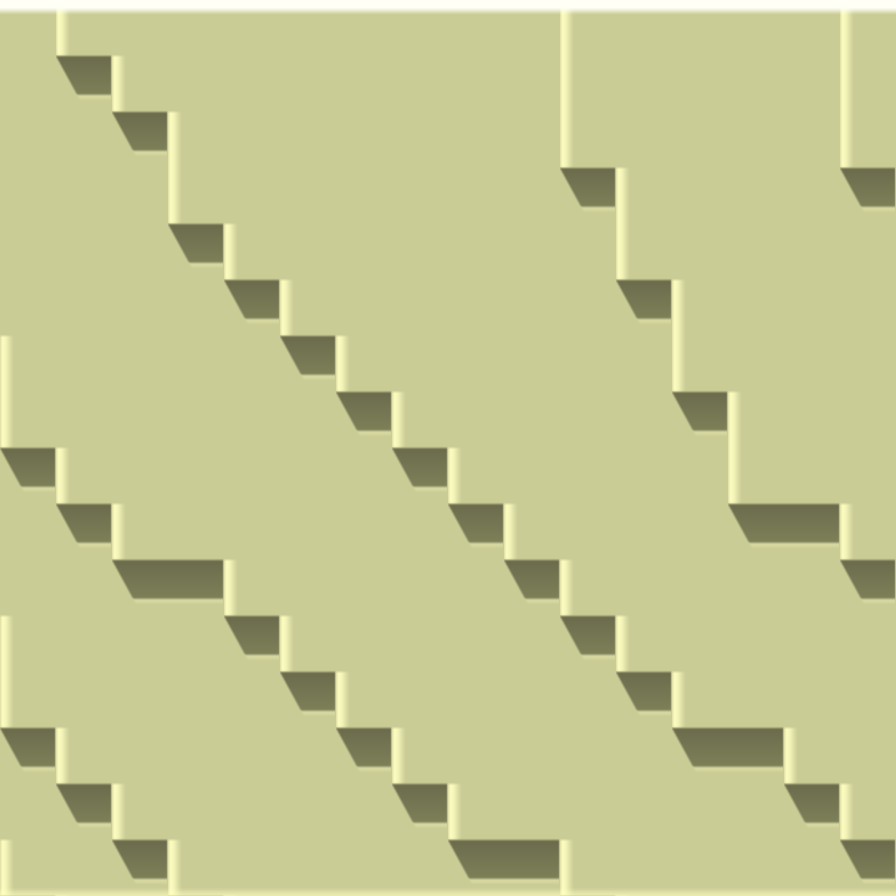
Reproduce this pattern procedurally as a three.js fragment shader.

```glsl
// Stepped terraces on a 16 by 16 grid: pale risers and dark slanted shadows
// descend to the right. Each flight is a formula giving a tread row per column,
// so a pixel only has to look at its own column and the two neighbours.
#define CELLS 16.0
#define SOFT 0.035
#define SHADOW_DEPTH 0.69
#define SHADOW_SLANT 0.545
#define GLOW_WIDTH 0.27
#define RIM_WIDTH 0.28
#define BASE vec3(0.79, 0.80, 0.585)
#define LIGHT vec3(1.0, 1.0, 0.76)
#define RIM vec3(1.0, 1.0, 0.96)
#define SHADE_TOP vec3(0.42, 0.42, 0.30)
#define SHADE_LOW vec3(0.49, 0.50, 0.345)

varying vec2 vUv;

// Soft threshold centred on zero.
float edge(float d) {
  return smoothstep(-SOFT, SOFT, d);
}

float band(float x, float lo, float hi) {
  return edge(x - lo) * edge(hi - x);
}

// Tread row after n columns. bends: columns before the steep run,
// length of the steep run, then two columns where the tread stays level.
float treadRow(float n, float firstRow, vec4 bends) {
  float steep = clamp(n - bends.x, 0.0, bends.y);
  return firstRow + n + steep - step(bends.z, n) - step(bends.w, n);
}

// Paints one flight. start: first column, top of first riser, first tread row.
void paintFlight(inout vec3 color, vec2 p, vec3 start, vec4 bends) {
  float column = floor(p.x);
  float n = column - start.x;
  if (n < -0.5) return;
  float x = p.x - column;
  float row = treadRow(n, start.z, bends);
  float above = n < 0.5 ? start.y : treadRow(n - 1.0, start.z, bends);
  float next = treadRow(n + 1.0, start.z, bends);
  float hasRiser = step(0.5, row - above);
  float endsHere = step(0.5, next - row);

  // Lit riser on the left side of the column.
  float glow = 1.0 - smoothstep(0.05, GLOW_WIDTH, x);
  glow *= smoothstep(-0.03, 0.05, x) * band(p.y, above, row);
  color = mix(color, LIGHT, 0.92 * glow * hasRiser);

  // Shadow under the tread, cut at a slant where a riser meets it.
  float drop = p.y - row;
  float left = mix(1.0, edge(x - SHADOW_SLANT * drop), hasRiser);
  float right = mix(1.0, smoothstep(0.0, SOFT, 1.0 - x), endsHere);
  float sides = left * right;
  float lip = band(drop, SHADOW_DEPTH, SHADOW_DEPTH + 0.08);
  color = mix(color, LIGHT, 0.22 * lip * sides);
  vec3 shade = mix(SHADE_TOP, SHADE_LOW, clamp(drop / SHADOW_DEPTH, 0.0, 1.0));
  color = mix(color, shade, band(drop, 0.0, SHADOW_DEPTH) * sides);
}

void main() {
  // Grid space with rows counted downwards.
  vec2 p = vec2(vUv.x, 1.0 - vUv.y) * CELLS;
  vec3 color = BASE;

  // Flights entering from the top, then those entering from the left.
  vec4 straight = vec4(0.0, 0.0, 99.0, 99.0);
  paintFlight(color, p, vec3(1.0, 0.0, 1.0), vec4(1.0, 1.0, 12.0, 99.0));
  paintFlight(color, p, vec3(10.0, 0.0, 3.0), vec4(0.0, 3.0, 4.0, 99.0));
  paintFlight(color, p, vec3(15.0, 0.0, 3.0), straight);
  paintFlight(color, p, vec3(0.0, 6.0, 8.0), vec4(0.0, 0.0, 3.0, 9.0));
  paintFlight(color, p, vec3(0.0, 11.0, 13.0), straight);
  paintFlight(color, p, vec3(0.0, 15.0, 16.0), straight);

  // Bright rim along the top and a thin one along the bottom.
  float topRim = 1.0 - smoothstep(0.12, RIM_WIDTH, p.y);
  float lowRim = smoothstep(CELLS - 0.17, CELLS, p.y);
  color = mix(color, LIGHT, 0.6 * lowRim);
  color = mix(color, RIM, topRim);

  gl_FragColor = vec4(color, 1.0);
}
```
